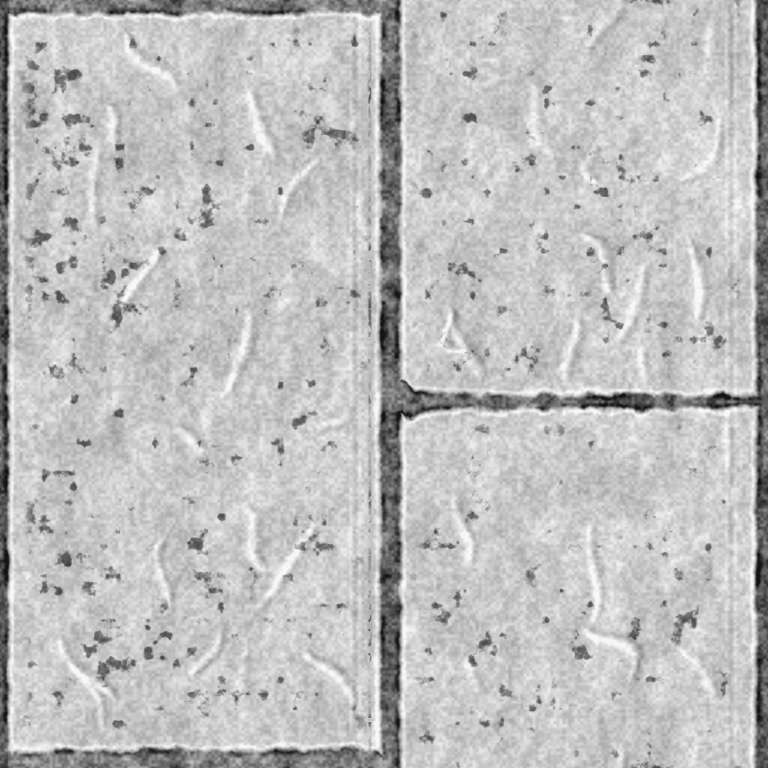
Reproduce this texture map procedurally as a Shadertoy shader.

```glsl
// Two columns of worn pale stone blocks, half-staggered, with dark mortar joints and trowelled ridges.

const vec2 JOINT_X = vec2(0.5085, 0.998);      // centres of the vertical joints
const vec2 JOINT_Y = vec2(0.003, 0.477);       // horizontal joint of left, right column
const vec2 HALF_Y = vec2(0.021, 0.009);        // half heights of those joints
const float HALF_X = 0.0130;                   // half width of the vertical joints
const float STONE = 0.79;
const float MORTAR = 0.39;
const float GRAIN = 0.22;
const float MOTTLE = 0.17;
const float RIDGE_LIGHT = 0.17;
const float RIDGE_SHADE = 0.11;
const float RIDGE_WIDTH = 0.0065;
const float RIDGE_CELLS = 10.0;
const float PIT_DEPTH = 0.42;

float hash(vec2 p) {
    vec3 q = fract(p.xyx * vec3(0.1031, 0.1030, 0.0973));
    q += dot(q, q.yzx + 33.33);
    return fract((q.x + q.y) * q.z);
}

// Value noise that wraps over the unit square.
float noise(vec2 uv, vec2 cells, float seed) {
    vec2 p = uv * cells, i = floor(p), f = fract(p);
    f = f * f * (3.0 - 2.0 * f);
    vec2 a = mod(i, cells) + seed, b = mod(i + 1.0, cells) + seed;
    return mix(mix(hash(a), hash(vec2(b.x, a.y)), f.x),
               mix(hash(vec2(a.x, b.y)), hash(b), f.x), f.y);
}

float fbm(vec2 uv, vec2 cells, float seed) {
    float sum = 0.0, gain = 0.5;
    for (int i = 0; i < 4; i++) {
        sum += gain * noise(uv, cells, seed + 17.0 * float(i));
        cells *= 2.0;
        gain *= 0.5;
    }
    return sum / 0.9375;
}

float wrapOffset(float d) { return fract(d + 0.5) - 0.5; }

float line(float d, float width) { return exp(-d * d / (width * width)); }

// Scattered bent strokes, lit on one flank and shaded on the other.
float ridges(vec2 uv, float seed) {
    vec2 p = uv * RIDGE_CELLS, home = floor(p);
    float relief = 0.0;
    for (int y = -1; y <= 1; y++)
    for (int x = -1; x <= 1; x++) {
        vec2 cell = home + vec2(x, y);
        vec2 id = mod(cell, RIDGE_CELLS) + seed;
        vec2 centre = cell + vec2(hash(id + 3.1), hash(id + 7.7));
        float angle = 1.5 * (hash(id + 11.3) - 0.5);
        float halfLength = mix(0.025, 0.068, hash(id + 19.9));
        vec2 d = (p - centre) / RIDGE_CELLS;
        d = mat2(cos(angle), -sin(angle), sin(angle), cos(angle)) * d;
        float along = d.y / halfLength;
        float bend = (hash(id + 23.7) - 0.5) * 0.032;
        float across = d.x - bend * sin(2.6 * along + 6.28 * hash(id + 29.1));
        float taper = max(1.0 - along * along, 0.0);
        float width = RIDGE_WIDTH * (0.45 + 0.55 * taper);
        float strength = smoothstep(0.0, 0.5, taper) * smoothstep(0.15, 0.9, hash(id + 37.0));
        relief += strength * (RIDGE_LIGHT * line(across, width)
                - RIDGE_SHADE * line(across - 1.7 * width, width));
    }
    return relief;
}

void mainImage(out vec4 fragColor, in vec2 fragCoord) {
    vec2 uv = fragCoord / iResolution.y;
    float aa = 1.0 / iResolution.y;
    float grain = 0.6 * noise(uv, vec2(256.0), 5.0) + 0.4 * noise(uv, vec2(128.0), 9.0) - 0.5;
    float rough = fbm(uv, vec2(48.0), 41.0) - 0.5;
    float broken = smoothstep(0.42, 0.62, fbm(uv, vec2(24.0), 67.0));

    // Joint layout
    bool leftColumn = fract(uv.x - JOINT_X.y) < fract(JOINT_X.x - JOINT_X.y);
    float toMiddle = wrapOffset(uv.x - JOINT_X.x);
    float toSide = wrapOffset(uv.x - JOINT_X.y);
    float dx = abs(toMiddle) < abs(toSide) ? toMiddle : toSide;
    float dy = wrapOffset(uv.y - (leftColumn ? JOINT_Y.x : JOINT_Y.y));
    float chip = leftColumn ? 0.0 : 0.022 * exp(-max(toMiddle - 0.02, 0.0) / 0.025);
    float halfY = (leftColumn ? HALF_Y.x : HALF_Y.y) + chip * (0.6 + 2.0 * rough);
    float edgeX = abs(dx) - HALF_X + 0.006 * rough;
    float edgeY = abs(dy) - halfY + 0.014 * rough;
    float edge = min(edgeX, edgeY);
    float inside = smoothstep(0.006, 0.04, edge);

    // Stone face
    vec2 warped = uv + 0.022 * vec2(noise(uv, vec2(12.0), 71.0), noise(uv, vec2(12.0), 83.0));
    float mottle = fbm(warped, vec2(24.0, 16.0), 13.0);
    float slope = mottle - fbm(warped + vec2(0.008, -0.004), vec2(24.0, 16.0), 13.0);
    float stone = STONE + GRAIN * grain + MOTTLE * (mottle - 0.5) + 0.22 * slope;
    stone += inside * ridges(warped, 51.0);

    // Pits gather on the left block
    float wear = smoothstep(0.36, 0.10, uv.x) * smoothstep(0.3, 0.6, noise(uv, vec2(6.0), 91.0));
    float pits = smoothstep(0.69, 0.84, fbm(uv, vec2(52.0), 29.0) + 0.10 * wear);
    stone -= PIT_DEPTH * pits * inside;

    // Pale lips, faint drafted lines and broken dark edges
    stone += 0.13 * line(edge - 0.005, 0.0025);
    stone += 0.05 * (line(dx + 0.040, 0.002) + line(dx + 0.052, 0.002));
    stone -= 0.05 * line(dx + 0.046, 0.002);
    float speckle = smoothstep(-0.12, 0.15, grain + 0.5 * rough);
    stone -= 0.48 * line(toMiddle + 0.027, 0.0022) * speckle * (0.4 + 0.6 * broken);

    // Mortar
    float mortar = MORTAR + 0.40 * grain + 0.45 * rough;
    mortar += leftColumn && edgeX > 0.0 ? 0.10 : 0.0;
    mortar -= 0.27 * broken * line(edge + 0.003, 0.004);
    float shade = mix(mortar, stone, smoothstep(-0.002 - aa, 0.002 + aa, edge));
    fragColor = vec4(vec3(clamp(shade, 0.08, 0.97)), 1.0);
}
```
